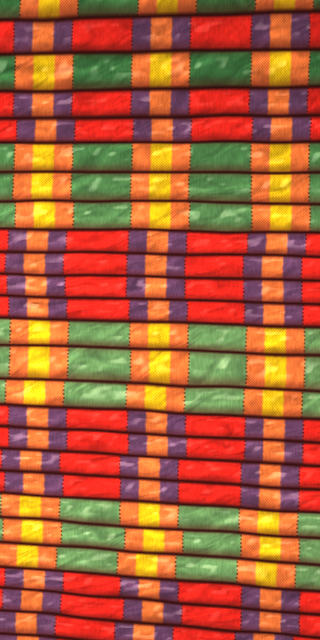
Reproduce this texture procedurally as a Shadertoy shader.

```glsl
// A stack of folded woven plastic bags seen edge on: red rolls with violet and
// orange stripes alternate with green rolls with orange and yellow stripes.
// Rolls are stacked by a loop, then tilted, rounded, creased and woven.

#define STRIPE_PERIOD 0.185
#define STRIPE_HALF 0.0455
#define CORE_HALF 0.0165
#define RED_HEIGHT 0.0345
#define GREEN_HEIGHT 0.0449
#define STACK_START -0.045
#define ROW_JITTER 0.012
#define GAP_WIDTH 0.0034
#define WEAVE_PITCH 0.0042
#define CREASE_DEPTH 0.36
#define GLOSS 0.42

const vec3 RED = vec3(0.96, 0.17, 0.13);
const vec3 GREEN = vec3(0.44, 0.60, 0.36);
const vec3 DEEP_GREEN = vec3(0.25, 0.46, 0.25);
const vec3 ORANGE = vec3(0.99, 0.48, 0.23);
const vec3 YELLOW = vec3(1.00, 0.79, 0.10);
const vec3 VIOLET = vec3(0.42, 0.26, 0.38);
const vec3 SHADOW = vec3(0.24, 0.07, 0.06);

float hash(vec2 p) {
    vec3 q = fract(vec3(p.xyx) * 0.1031);
    q += dot(q, q.yzx + 33.33);
    return fract((q.x + q.y) * q.z);
}

float noise(vec2 p) {
    vec2 i = floor(p), f = fract(p);
    f = f * f * (3.0 - 2.0 * f);
    return mix(mix(hash(i), hash(i + vec2(1, 0)), f.x),
               mix(hash(i + vec2(0, 1)), hash(i + vec2(1, 1)), f.x), f.y);
}

// Three green rolls, then four red; one extra green roll near the top.
bool isGreen(int row) {
    return (row + 2) % 7 < 3 || row == 2;
}

// Rolls are thicker near the top, and one in the middle bulges.
float rowHeight(int row) {
    float r = float(row);
    float base = isGreen(row) ? GREEN_HEIGHT - 0.00033 * r : RED_HEIGHT;
    return base + 0.0325 * exp(-0.5 * r) + (row == 13 ? 0.013 : 0.0);
}

void mainImage(out vec4 fragColor, in vec2 fragCoord) {
    float px = 1.0 / iResolution.y;
    vec2 p = fragCoord * px;
    float x = p.x, depth = 1.0 - p.y;

    // The stack sags to the right further down
    float t = depth - x * (0.117 * depth - 0.03);
    t += 0.004 * (noise(vec2(x * 14.0, t * 25.0)) - 0.5);

    // Find the roll under this point
    int row = 0;
    float top = STACK_START, height = rowHeight(0);
    for (int i = 0; i < 40; i++) {
        if (t < top + height) break;
        top += height;
        row++;
        height = rowHeight(row);
    }
    float r = float(row);
    float v = (t - top) / height;
    bool green = isGreen(row);

    // Stripes, shifted a little on every roll and every repeat
    float shift = 0.073 - 0.028 * t + ROW_JITTER * (hash(vec2(r, 3.0)) - 0.5);
    float sx = (x - shift) / STRIPE_PERIOD;
    float column = floor(sx + 0.5);
    float wobble = 0.006 * (hash(vec2(column, r + 40.0)) - 0.5);
    float d = abs((sx - column) * STRIPE_PERIOD - wobble);
    d += 0.0015 * (noise(vec2(x * 60.0, t * 260.0)) - 0.5);
    float soft = px + 0.0008;
    float band = 1.0 - smoothstep(-soft, soft, d - STRIPE_HALF);
    float core = 1.0 - smoothstep(-soft, soft, d - CORE_HALF);
    vec3 ground = green ? mix(DEEP_GREEN, GREEN, smoothstep(0.05, 0.55, depth)) : RED;
    vec3 color = mix(ground, green ? ORANGE : VIOLET, band);
    color = mix(color, green ? YELLOW : ORANGE, core);

    // Dashed dark thread along the outer stripe edges
    float seam = 1.0 - smoothstep(0.0003, 0.0010 + px, abs(d - STRIPE_HALF));
    float dash = smoothstep(-0.5, 0.8, sin(t * 1100.0));
    color = mix(color, SHADOW, 0.5 * seam * dash);

    // Woven tape, stronger inside the stripes
    vec2 weaveUV = vec2(x, t) / WEAVE_PITCH * 6.2832;
    float weave = sin(weaveUV.x) * sin(weaveUV.y);
    color *= 1.0 + weave * mix(0.02, 0.07, band);
    color *= 0.94 + 0.12 * noise(vec2(x * 420.0, t * 150.0 + r * 9.0));

    // Creases: slanted ridges lit from above
    vec2 c = vec2(x * 38.0 + v * 1.3, v * 2.2 + r * 17.0);
    c += 1.2 * noise(c * 0.7 + 5.0);
    float crease = noise(c) - noise(c + vec2(0.25, 0.45));
    float fine = noise(c * 2.7) - noise(c * 2.7 + vec2(0.3, 0.5));
    color *= 1.0 + CREASE_DEPTH * (crease + 0.5 * fine);

    // Round profile: broad lit face, warm shade towards the underside
    float shade = 0.26 * (1.0 - smoothstep(0.0, 0.25, v)) + 0.55 * smoothstep(0.60, 1.0, v);
    color = mix(color * 1.06, SHADOW * 1.5, shade);

    // Dark gap between rolls, deeper near the top of the stack
    float edge = min(v, 1.0 - v) * height;
    float gap = GAP_WIDTH * (0.6 + 0.6 * noise(vec2(x * 9.0, r * 5.0)) + 0.9 * exp(-0.4 * r));
    color = mix(SHADOW * 0.9, color, smoothstep(-0.2 * gap, gap + px, edge));

    // Glossy glints, broken up by the creases
    float glint = smoothstep(0.55, 0.95, noise(vec2(x * 75.0 + v * 2.0, v * 5.0 + r * 11.0)));
    glint *= smoothstep(0.08, 0.30, v) * (1.0 - smoothstep(0.45, 0.80, v));
    color += GLOSS * glint * vec3(0.75, 0.66, 0.62) * (green || band > 0.5 ? 0.8 : 0.4);

    // Light falls on the middle left; top and far right are dimmer
    float light = 0.86 + 0.20 * smoothstep(0.0, 0.45, depth) - 0.08 * smoothstep(0.8, 1.0, depth);
    color *= light * (1.03 - 0.20 * x);
    fragColor = vec4(clamp(color, 0.0, 1.0), 1.0);
}
```
